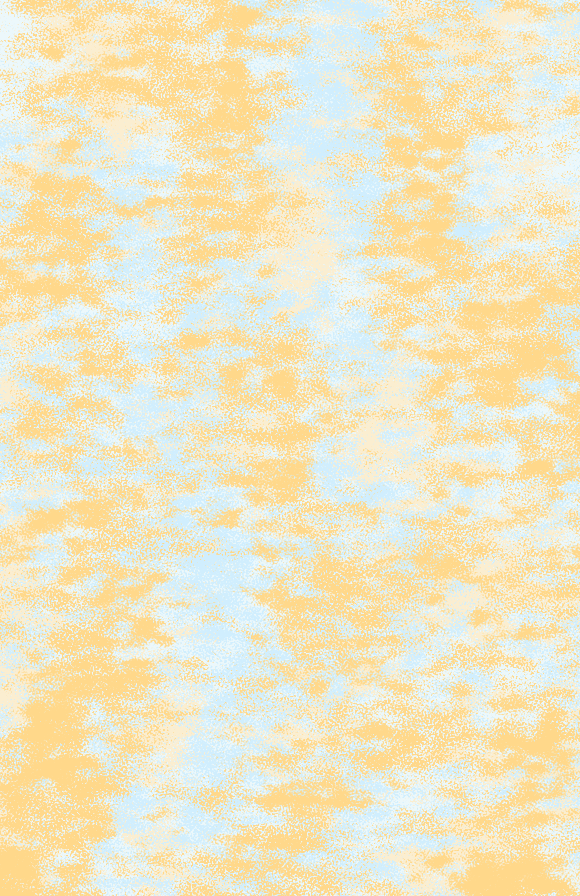
Reproduce this texture procedurally as a WebGL 1 fragment shader.

```glsl
precision highp float;
// Weathered pastel paint: stippled orange, cream and white dry-brushed over pale blue.

uniform vec2 u_resolution;

const vec3 BLUE = vec3(0.815, 0.935, 0.995);
const vec3 PALE = vec3(0.925, 0.972, 0.985);
const vec3 CREAM = vec3(0.985, 0.932, 0.815);
const vec3 ORANGE = vec3(1.0, 0.848, 0.540);

const vec2 PATCH_SCALE = vec2(5.5, 6.5);    // features per canvas height
const vec2 COLUMN_SCALE = vec2(7.5, 2.0);
const vec2 STREAK_SCALE = vec2(18.0, 44.0);
const vec2 DAB_SCALE = vec2(40.0, 64.0);
const float GRAIN_SCALE = 440.0;
const float GRAIN_AMOUNT = 1.0;
const float ORANGE_LEVEL = 0.11;
const float CREAM_LEVEL = 0.23;
const float PALE_LEVEL = 0.0;
const float EDGE = 0.22;                    // softness of the speckle

vec2 gradientAt(vec2 cell) {
  vec3 h = fract(cell.xyx * vec3(0.1031, 0.1030, 0.0973));
  h += dot(h, h.yzx + 33.33);
  float angle = 6.28318 * fract((h.x + h.y) * h.z);
  return vec2(cos(angle), sin(angle));
}

float gradientNoise(vec2 p) {
  vec2 cell = floor(p);
  vec2 f = p - cell;
  vec2 u = f * f * f * (f * (f * 6.0 - 15.0) + 10.0);
  vec2 e = vec2(1.0, 0.0);
  float a = dot(gradientAt(cell), f);
  float b = dot(gradientAt(cell + e.xy), f - e.xy);
  float c = dot(gradientAt(cell + e.yx), f - e.yx);
  float d = dot(gradientAt(cell + e.xx), f - e.xx);
  return mix(mix(a, b, u.x), mix(c, d, u.x), u.y);
}

float fbm(vec2 p) {
  float sum = 0.0;
  float weight = 0.8;
  for (int i = 0; i < 4; i++) {
    sum += weight * gradientNoise(p);
    p = p * 2.03 + vec2(17.3, 41.7);
    weight *= 0.5;
  }
  return sum;
}

// Turned lattice keeps the fine speckle free of moire.
float grain(vec2 p, float seed) {
  vec2 q = mat2(0.8, 0.6, -0.6, 0.8) * p * GRAIN_SCALE + seed;
  return GRAIN_AMOUNT * gradientNoise(q);
}

// Broad patches and upright columns broken up by level brush streaks.
float brushField(vec2 p, float seed) {
  vec2 q = p + seed;
  float broad = 0.75 * fbm(q * PATCH_SCALE) + 0.6 * gradientNoise(q * COLUMN_SCALE);
  float streak = 0.75 * fbm(q * STREAK_SCALE + 9.0);
  float dab = 0.5 * gradientNoise(q * DAB_SCALE + 5.0);
  return broad + streak + dab;
}

float coverage(float field, float level) {
  return smoothstep(level - EDGE, level + EDGE, field);
}

void main() {
  vec2 p = gl_FragCoord.xy / u_resolution.y;

  // Frayed edges: each brush load is slightly rougher or smoother.
  vec2 frayed = p + 0.004 * vec2(gradientNoise(p * 95.0), gradientNoise(p * 95.0 + 50.0));
  float rough = clamp(0.95 + 1.2 * gradientNoise(p * vec2(9.0, 22.0) + 70.0), 0.55, 1.3);

  float orangeField = brushField(frayed, 3.7);
  float creamField = brushField(frayed, 21.4);
  float paleField = 0.35 * orangeField + 0.8 * brushField(frayed, 37.9);

  // Stippled layers, from the ground up.
  vec3 colour = BLUE;
  colour = mix(colour, PALE, coverage(paleField + grain(p, 11.0), PALE_LEVEL));
  colour = mix(colour, CREAM, coverage(creamField + grain(p, 83.0), CREAM_LEVEL));
  colour = mix(colour, ORANGE, coverage(orangeField + rough * grain(p, 157.0), ORANGE_LEVEL));

  gl_FragColor = vec4(colour, 1.0);
}
```
